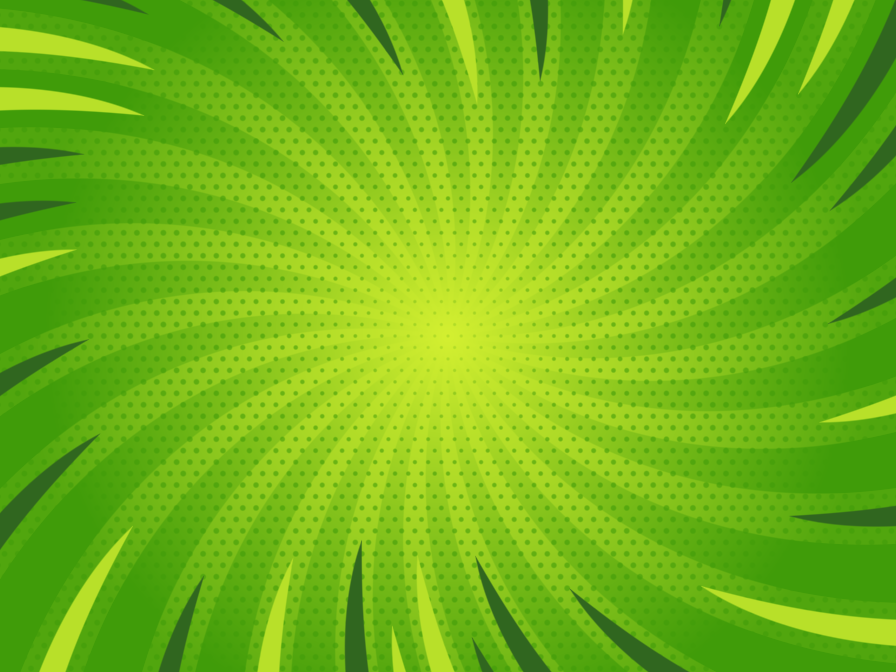
A Shadertoy shader for this background:

```glsl
// Green comic sunburst: a twisted ray swirl with halftone dots and curved spikes at the rim.

#define SLOTS 48.0          // angular slots, two per ray pair
#define TWIST 0.72          // swirl in radians per canvas height
#define PHASE 0.0175        // rotation of the whole burst
#define GLOW_RADIUS 0.64
#define DOT_PITCH 0.0197
#define SPIKE_HALF_WIDTH 0.022
#define CORE_COLOR vec3(0.83, 0.94, 0.19)
#define RIM_COLOR vec3(0.25, 0.61, 0.035)
#define PALE_SPIKE vec3(0.72, 0.88, 0.16)
#define DARK_SPIKE vec3(0.19, 0.40, 0.12)

const float TAU = 6.2831853;

// Soft coverage of a shape, positive inside
float cover(float inside, float pixel) {
    return smoothstep(-pixel, pixel, inside);
}

// Distance to the nearest point of a hexagonal lattice
float hexLattice(vec2 p, float pitch) {
    vec2 cell = pitch * vec2(1.0, 1.7320508);
    vec2 a = mod(p, cell) - 0.5 * cell;
    vec2 b = mod(p + 0.5 * cell, cell) - 0.5 * cell;
    return sqrt(min(dot(a, a), dot(b, b)));
}

// Radius where the spike of a slot begins; large values leave the canvas
float spikeTip(float pairIndex, bool onLightRay) {
    float a = pairIndex * TAU / (0.5 * SLOTS);
    float sideways = cos(2.0 * a - 5.24);
    if (onLightRay) {
        float tip = 0.49 + 0.13 * sideways + 0.06 * cos(a - 0.785)
                  + 0.07 * cos(4.0 * a - 1.05);
        return max(tip, 0.33);
    }
    return 0.75 + 0.08 * sideways - 0.25 * cos(3.0 * a - 0.393);
}

// Uneven alternation of the two spike colours
vec3 spikeColor(float pairIndex, bool onLightRay) {
    float shift = onLightRay ? 0.1 : 1.7;
    bool pale = fract((shift - pairIndex) / 2.4) < 1.0 / 2.4;
    return pale ? PALE_SPIKE : DARK_SPIKE;
}

void mainImage(out vec4 fragColor, in vec2 fragCoord) {
    float pixel = 1.0 / iResolution.y;
    vec2 p = (fragCoord - 0.5 * iResolution.xy) * pixel;
    float r = max(length(p), 1e-4);

    // Straighten the swirl into numbered slots
    float slotAngle = TAU / SLOTS;
    float slot = (atan(p.y, p.x) - TWIST * r - PHASE) / slotAngle;
    float arc = slotAngle * r / sqrt(1.0 + TWIST * TWIST * r * r);

    // Glow with alternating light and dark rays
    float rayOffset = abs(mod(slot, 2.0) - 1.0);
    float lightRay = cover((0.5 - rayOffset) * arc, pixel);
    float glow = max(1.0 - r / GLOW_RADIUS, 0.0);
    glow += mix(-0.06, 0.12, lightRay) * smoothstep(0.0, 0.32, r);
    vec3 color = mix(RIM_COLOR, CORE_COLOR, clamp(glow, 0.0, 1.0));

    // Halftone dots that grow away from the centre
    float dotRadius = mix(0.0022, 0.0042, smoothstep(0.0, 0.45, r));
    float dots = cover(dotRadius - hexLattice(p, DOT_PITCH), pixel);
    float dotStrength = mix(0.2, 0.6, smoothstep(0.0, 0.22, r));
    color = mix(color, RIM_COLOR, dots * dotStrength);

    // One curved spike per slot, widening outward from its tip
    float index = mod(floor(slot + 0.5), SLOTS);
    float pairIndex = floor(0.5 * index);
    bool onLightRay = mod(index, 2.0) > 0.5;
    float beyondTip = r - spikeTip(pairIndex, onLightRay);
    float halfWidth = SPIKE_HALF_WIDTH * (1.0 - exp(-8.0 * max(beyondTip, 0.0)));
    float offset = abs(slot - floor(slot + 0.5)) * arc;
    float spike = cover(halfWidth - offset, pixel) * cover(beyondTip, pixel);
    color = mix(color, spikeColor(pairIndex, onLightRay), spike);

    fragColor = vec4(color, 1.0);
}
```
